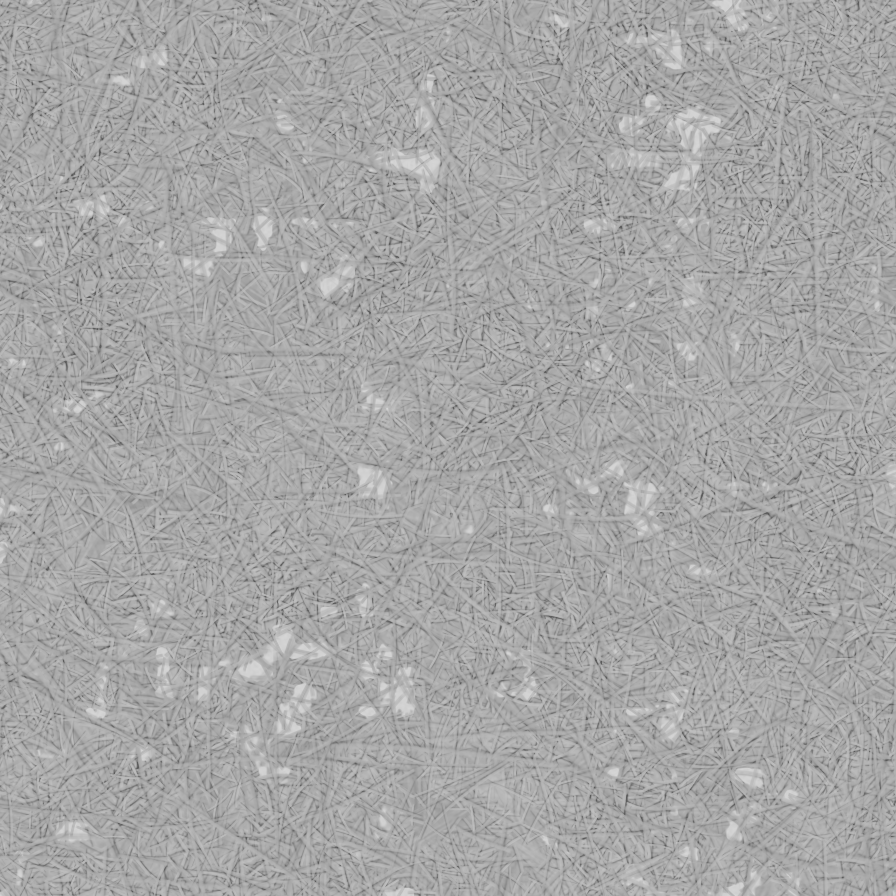
This texture is drawn by a Shadertoy shader. Its source:

```glsl
const float PI = 3.14159;

struct FibreStyle {
    float cell;      // grid spacing, sets the length
    float width;     // half width
    float softness;  // edge blur relative to the width
    float tone;      // mean grey
    float shade;     // depth of the side shadow
    float opacity;
    float grain;     // contrast of the strands inside
};

vec4 hash4(vec3 p) {
    vec4 q = fract(p.xyzx * vec4(0.1031, 0.1030, 0.0973, 0.1099));
    q += dot(q, q.wzxy + 33.33);
    return fract((q.xxyz + q.yzzw) * q.zywx);
}

float noise(vec2 p) {
    vec2 id = floor(p);
    vec2 f = fract(p);
    f = f * f * (3.0 - 2.0 * f);
    float a = hash4(vec3(id, 3.0)).x;
    float b = hash4(vec3(id + vec2(1.0, 0.0), 3.0)).x;
    float c = hash4(vec3(id + vec2(0.0, 1.0), 3.0)).x;
    float d = hash4(vec3(id + 1.0, 3.0)).x;
    return mix(mix(a, b, f.x), mix(c, d, f.x), f.y);
}

mat2 rotation(float angle) {
    float c = cos(angle);
    float s = sin(angle);
    return mat2(c, -s, s, c);
}

// One layer of scattered, bent and tapered fibres laid over a tone
float layFibres(float tone, vec2 uv, FibreStyle style, float seed) {
    vec2 p = rotation(seed * 1.7) * uv / style.cell + seed * 7.31;
    vec2 home = floor(p);
    for (int j = -1; j <= 1; j++) {
        for (int i = -1; i <= 1; i++) {
            vec2 id = home + vec2(i, j);
            vec4 place = hash4(vec3(id, seed));
            vec4 look = hash4(vec3(id, seed + 51.7));
            vec2 q = rotation(place.z * PI) * (p - id - place.xy);
            float along = q.x / mix(0.4, 0.95, place.w);
            if (abs(along) > 1.0) continue;

            float bend = (look.x - 0.5) * 0.35;
            float width = style.width * mix(0.7, 1.4, look.w);
            float side = (q.y + bend * q.x * q.x) * style.cell / width;
            if (abs(side) > 4.0) continue;

            float ends = smoothstep(0.0, 0.35, 1.0 - along * along);
            float body = 1.0 - smoothstep(1.0 - style.softness, 1.0 + style.softness, abs(side));
            float lit = look.y < 0.5 ? -side : side;
            float shadow = exp(-1.5 * (lit - 1.6) * (lit - 1.6));
            tone -= style.shade * shadow * ends;

            float fibre = style.tone + (look.z - 0.5) * 0.07 - 0.02 * lit * step(0.001, style.shade);
            if (style.grain > 0.0) {
                vec2 strand = vec2(along * 3.0, side * 4.0) + place.xy * 40.0;
                fibre += style.grain * (noise(strand) - 0.5);
            }
            tone = mix(tone, fibre, body * ends * style.opacity);
        }
    }
    return tone;
}

float layStack(float tone, vec2 uv, FibreStyle style, float firstSeed, int layers) {
    for (int n = 0; n < layers; n++) {
        tone = layFibres(tone, uv, style, firstSeed + float(n));
    }
    return tone;
}

// Small ragged openings, 1 inside
float gapMask(vec2 uv) {
    float field = 0.6 * noise(uv * 44.0) + 0.4 * noise(uv * 13.0 + 9.0);
    field += 0.16 * (noise(uv * 150.0) - 0.5);
    return smoothstep(0.72, 0.79, field);
}

void mainImage(out vec4 fragColor, in vec2 fragCoord) {
    vec2 uv = fragCoord / iResolution.y;
    float openness = 0.6 * noise(uv * 9.0 + 4.0) + 0.4 * noise(uv * 21.0);
    float depth = mix(0.05, 0.14, openness);
    float matting = mix(0.85, 0.15, openness);

    FibreStyle fine = FibreStyle(0.025, 0.0013, 0.6, 0.71, depth, 0.8, 0.0);
    FibreStyle bundle = FibreStyle(0.12, 0.012, 0.8, 0.665, 0.0, matting, 0.14);
    FibreStyle medium = FibreStyle(0.07, 0.0015, 0.6, 0.69, 0.07, 0.7, 0.0);
    FibreStyle longer = FibreStyle(0.2, 0.0019, 0.6, 0.69, 0.05, 0.6, 0.0);

    // Dense short mesh, openings, then the mat above them
    float tone = 0.70 + 0.06 * (noise(uv * 180.0) - 0.5);
    tone = layStack(tone, uv, fine, 1.0, 8);
    tone = layStack(tone, uv, bundle, 11.0, 3);
    tone = mix(tone, 0.84, 0.9 * gapMask(uv));
    tone = layStack(tone, uv, fine, 21.0, 3);
    tone = layStack(tone, uv, medium, 31.0, 5);
    tone = layStack(tone, uv, longer, 41.0, 5);

    tone += 0.025 * (noise(uv * 320.0) - 0.5);
    fragColor = vec4(vec3(clamp(tone, 0.36, 0.9)), 1.0);
}
```
